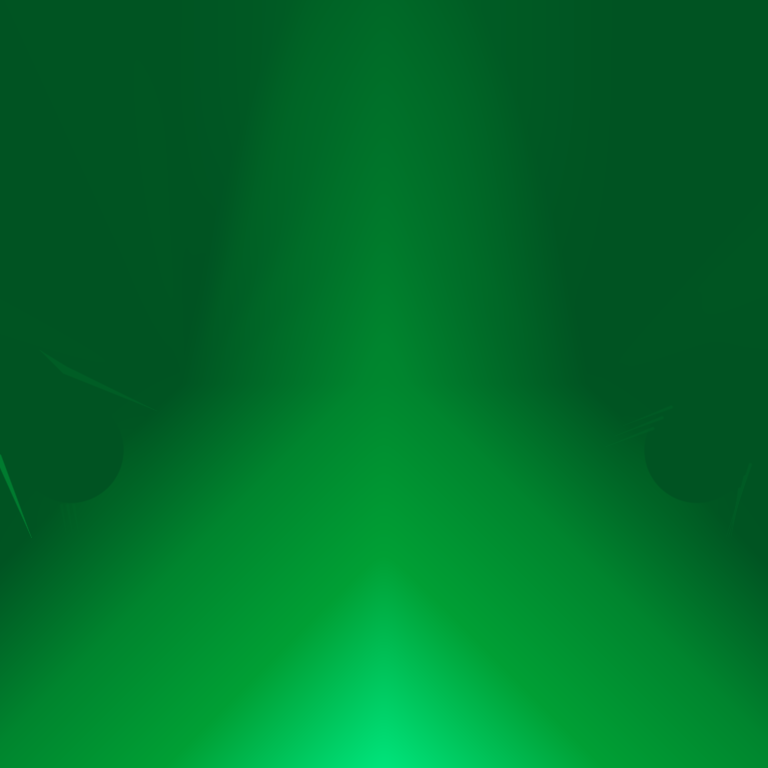
This background is drawn by a WebGL 1 fragment shader. Its source:

```glsl
precision highp float;
// A green beam rising from a mint glow at the bottom edge: one folded distance
// field bends from 45 degree slopes below to a steep spire above, and drives a
// colour ramp. Faint fans, two dark discs and thin slivers finish the sides.

#define BEND_HEIGHT 0.5
#define SPIRE_RISE 0.38
#define SPIRE_SPREAD 0.8
#define CREASE_SOFTNESS 0.012
#define MINT_END 0.275
#define LEAF_END 0.52
#define SHADE_END 0.755
#define DISC_RADIUS 0.069
#define FAN_STRENGTH 0.014

uniform vec2 u_resolution;

const vec3 MINT = vec3(0.0, 0.89, 0.48);
const vec3 LEAF = vec3(0.0, 0.625, 0.205);
const vec3 MID = vec3(0.0, 0.52, 0.18);
const vec3 SHADE = vec3(0.0, 0.327, 0.133);
const vec3 GLINT = vec3(0.0, 0.50, 0.19);

float hash(float n) {
  n = fract(n * 0.1031);
  n *= n + 33.33;
  return fract(n * (n + n));
}

float noise(float x) {
  float cell = floor(x);
  return mix(hash(cell), hash(cell + 1.0), smoothstep(0.0, 1.0, x - cell));
}

// Distance down the beam: diagonal below the bend, stretched above it
float beamField(float d, float y) {
  float above = max(y - BEND_HEIGHT, 0.0);
  float soft = sqrt(d * d + CREASE_SOFTNESS * CREASE_SOFTNESS) - CREASE_SOFTNESS;
  return min(y, BEND_HEIGHT) + SPIRE_RISE * above
       + soft * (1.0 - SPIRE_SPREAD * above);
}

vec3 beamColor(float s) {
  vec3 c = mix(MINT, LEAF, clamp(s / MINT_END, 0.0, 1.0));
  c = mix(c, MID, clamp((s - MINT_END) / (LEAF_END - MINT_END), 0.0, 1.0));
  return mix(c, SHADE, clamp((s - LEAF_END) / (SHADE_END - LEAF_END), 0.0, 1.0));
}

// Coverage of a thin streak, wide at a and pointed at b
float sliver(vec2 p, vec2 a, vec2 b, float width, float aa) {
  vec2 axis = b - a;
  float t = dot(p - a, axis) / dot(axis, axis);
  float dist = length(p - a - axis * clamp(t, 0.0, 1.0));
  float halfWidth = width * (1.0 - clamp(t, 0.0, 1.0));
  return 1.0 - smoothstep(halfWidth - aa, halfWidth + aa, dist);
}

void main() {
  vec2 p = gl_FragCoord.xy / u_resolution;
  float aa = 1.0 / min(u_resolution.x, u_resolution.y);
  float d = abs(p.x - 0.5);
  float side = p.x < 0.5 ? -1.0 : 1.0;

  float s = beamField(d, p.y);
  vec3 color = beamColor(s);
  float dark = smoothstep(LEAF_END, SHADE_END, s);
  float upper = smoothstep(BEND_HEIGHT, 0.9, p.y);

  // Soft halo beside the spire and faint rays fanning from each bend
  float halo = upper * (1.0 - smoothstep(0.08, 0.34, d));
  color += vec3(0.0, 0.035, 0.008) * halo * dark;
  vec2 fromBend = vec2(d - 0.255, p.y - BEND_HEIGHT + 0.02);
  float angle = atan(fromBend.x, fromBend.y);
  float ray = noise(angle * 6.0 + 20.0 + 9.0 * side) - 0.5;
  float fanFade = smoothstep(BEND_HEIGHT, 0.65, p.y) * smoothstep(0.0, 0.12, d);
  color.g += FAN_STRENGTH * ray * fanFade * dark;

  // Dark discs with a dim rim light on their lower, inner side
  vec2 toDisc = vec2(d - 0.408, p.y - 0.414);
  float rim = length(toDisc) - DISC_RADIUS;
  float facing = smoothstep(0.0, 0.08, -toDisc.x - toDisc.y);
  color.g += 0.018 * exp(-max(rim, 0.0) * 30.0) * facing * dark;
  color = mix(color, SHADE, 1.0 - smoothstep(-aa, aa, rim));

  // Slivers: two on the left, then small sheaves beside the discs
  float bright = sliver(p, vec2(-0.002, 0.405), vec2(0.041, 0.300), 0.004, aa);
  float faint = sliver(p, vec2(0.085, 0.518), vec2(0.204, 0.465), 0.005, aa);
  faint = max(faint, sliver(p, vec2(0.085, 0.518), vec2(0.052, 0.544), 0.005, aa));
  float sheaf = 0.0;
  for (int i = 0; i < 3; i++) {
    float k = float(i);
    vec2 upperStart = vec2(0.874 - 0.012 * k, 0.470 - 0.014 * k);
    vec2 lowerStart = vec2(0.977 - 0.007 * k, 0.395 - 0.016 * k);
    vec2 leftStart = vec2(0.080 + 0.008 * k, 0.342);
    sheaf += sliver(p, upperStart, upperStart - vec2(0.062, 0.024), 0.002, aa);
    sheaf += sliver(p, lowerStart, vec2(0.946 + 0.003 * k, 0.302), 0.002, aa);
    sheaf += 0.5 * sliver(p, leftStart, leftStart + vec2(0.006, -0.035), 0.002, aa);
  }
  color = mix(color, GLINT, 0.9 * bright);
  color = mix(color, GLINT, 0.22 * faint + 0.14 * min(sheaf, 1.0));

  gl_FragColor = vec4(color, 1.0);
}
```
